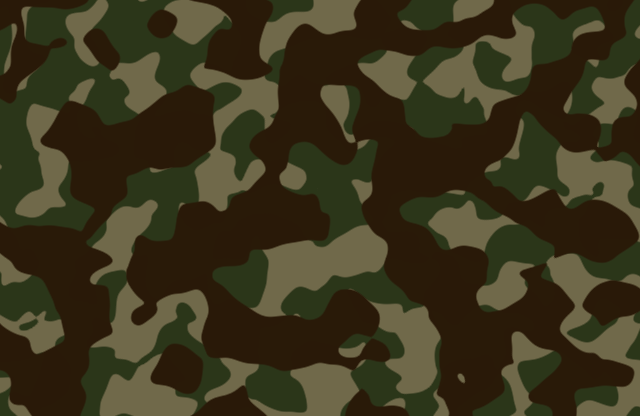
Write a Shadertoy shader that draws this pattern.

```glsl
// Woodland camouflage: a khaki ground under a green and then a brown layer.
// Each layer is the positive side of a warped two-octave gradient noise,
// cut along its zero contour into smooth, lobed, interlocking blobs.

const vec3 KHAKI = vec3(0.44, 0.41, 0.29);
const vec3 GREEN = vec3(0.17, 0.21, 0.10);
const vec3 BROWN = vec3(0.16, 0.10, 0.03);

const float BROWN_SCALE = 6.5;    // noise cells per canvas height
const float GREEN_SCALE = 8.4;
const float BROWN_BIAS  = 0.0;    // raises the share of a layer
const float GREEN_BIAS  = 0.035;
const float DETAIL      = 0.52;   // weight of the finer octave
const float WARP_SCALE  = 9.5;
const float WARP_AMOUNT = 0.04;   // in canvas heights
const float EDGE_WIDTH  = 1.7;    // softening, relative to the sampling step
const vec2  STRETCH     = vec2(0.95, 1.05);  // slightly wider than tall

// Integer hash of a lattice point, giving a unit gradient
vec2 latticeGradient(vec2 cell) {
    uvec2 q = uvec2(ivec2(cell) + 4096);
    uint h = q.x * 1597334677u ^ q.y * 3812015801u;
    h = (h ^ (h >> 15)) * 2246822519u;
    h = (h ^ (h >> 13)) * 3266489917u;
    h ^= h >> 16;
    float angle = 6.2831853 * float(h & 65535u) / 65536.0;
    return vec2(cos(angle), sin(angle));
}

// Gradient noise with quintic blending, about -0.7 to 0.7
float gradientNoise(vec2 p) {
    vec2 cell = floor(p);
    vec2 f = p - cell;
    vec2 blend = f * f * f * (f * (f * 6.0 - 15.0) + 10.0);
    vec2 e = vec2(1.0, 0.0);
    float a = dot(latticeGradient(cell), f);
    float b = dot(latticeGradient(cell + e.xy), f - e.xy);
    float c = dot(latticeGradient(cell + e.yx), f - e.yx);
    float d = dot(latticeGradient(cell + e.xx), f - e.xx);
    return mix(mix(a, b, blend.x), mix(c, d, blend.x), blend.y);
}

vec2 rotate(vec2 p, float angle) {
    float c = cos(angle), s = sin(angle);
    return vec2(c * p.x - s * p.y, s * p.x + c * p.y);
}

// Two octaves, turned against each other to hide the lattice
float blobField(vec2 p, float angle, vec2 offset) {
    vec2 q = rotate(p, angle) + offset;
    float coarse = gradientNoise(q);
    float fine = gradientNoise(rotate(q, 0.9) * 1.8 + 17.3);
    return coarse + DETAIL * fine;
}

// Coverage of the positive side, with a smooth edge
float coverage(float field) {
    float slope = length(vec2(dFdx(field), dFdy(field)));
    return clamp(0.5 + field / max(EDGE_WIDTH * slope, 1e-5), 0.0, 1.0);
}

void mainImage(out vec4 fragColor, in vec2 fragCoord) {
    vec2 p = fragCoord / iResolution.y;

    // Bend the plane so that the outlines swell and pinch
    vec2 w = p * WARP_SCALE;
    p += WARP_AMOUNT * vec2(gradientNoise(w + 31.7), gradientNoise(w + 72.4));
    p *= STRETCH;

    // Independent layers, painted from the ground up
    float green = blobField(p * GREEN_SCALE, 0.5, vec2(43.2, 11.8)) + GREEN_BIAS;
    float brown = blobField(p * BROWN_SCALE, -0.4, vec2(8.6, 27.1)) + BROWN_BIAS;

    vec3 color = mix(KHAKI, GREEN, coverage(green));
    color = mix(color, BROWN, coverage(brown));
    fragColor = vec4(color, 1.0);
}
```
